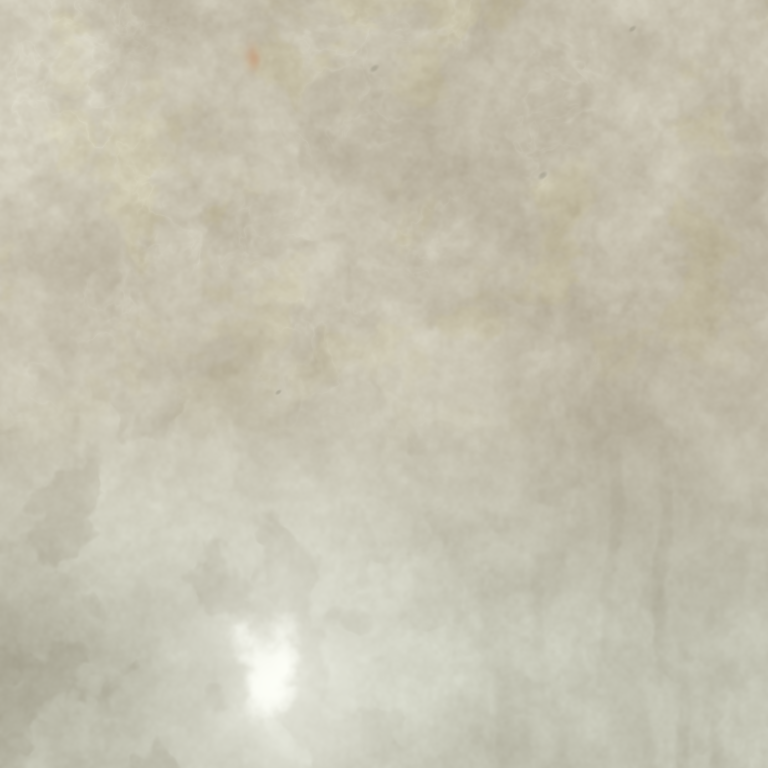
Write a Shadertoy shader that draws this texture.

```glsl
const vec3 SHADOW_STONE = vec3(0.690, 0.666, 0.592);
const vec3 LIGHT_STONE = vec3(0.848, 0.843, 0.782);
const vec3 GLARE_WHITE = vec3(0.990, 0.995, 0.965);
const vec3 RUST = vec3(0.76, 0.60, 0.47);
const vec3 SPECK_GREY = vec3(0.56, 0.55, 0.48);

float hash(vec2 p) {
    vec3 q = fract(vec3(p.xyx) * 0.1031);
    q += dot(q, q.yzx + 33.33);
    return fract((q.x + q.y) * q.z);
}

float valueNoise(vec2 p) {
    vec2 cell = floor(p), f = fract(p);
    vec2 s = f * f * f * (f * (f * 6.0 - 15.0) + 10.0);
    float low = mix(hash(cell), hash(cell + vec2(1, 0)), s.x);
    float high = mix(hash(cell + vec2(0, 1)), hash(cell + vec2(1, 1)), s.x);
    return mix(low, high, s.y);
}

float fbm(vec2 p, int octaves) {
    float sum = 0.0, weight = 0.5, total = 0.0;
    mat2 turn = mat2(0.8, 0.6, -0.6, 0.8) * 2.03;
    for (int i = 0; i < octaves; i++) {
        sum += weight * valueNoise(p + 40.0);
        total += weight;
        weight *= 0.56;
        p = turn * p;
    }
    return sum / total;
}

// Soft elliptical spot, 1 at its centre
float blob(vec2 p, vec2 centre, vec2 radius) {
    vec2 d = (p - centre) / radius;
    return exp(-dot(d, d));
}

// Short bright curls along the middle level of a noise field
float veins(vec2 p, float sharpness) {
    return pow(1.0 - abs(2.0 * fbm(p, 4) - 1.0), sharpness);
}

// Sparse tilted specks, one candidate per cell
float specks(vec2 p, float cells, float share) {
    vec2 q = p * cells, cell = floor(q);
    vec2 centre = 0.3 + 0.4 * vec2(hash(cell + 3.1), hash(cell + 8.7));
    vec2 d = mat2(0.8, -0.6, 0.6, 0.8) * (fract(q) - centre);
    float size = mix(0.04, 0.09, hash(cell + 5.3));
    float present = step(1.0 - share, hash(cell + 17.9));
    return present * smoothstep(1.0, 0.2, length(d / vec2(size * 1.7, size)));
}

void mainImage(out vec4 fragColor, in vec2 fragCoord) {
    vec2 uv = fragCoord / iResolution.xy;
    vec2 warp = vec2(fbm(uv * 9.0, 5), fbm(uv * 9.0 + 19.0, 5)) - 0.5;
    vec2 p = uv + 0.07 * warp;
    float upper = smoothstep(0.35, 0.65, uv.y);

    // Broad light and shade
    float tone = 0.748;
    tone += 0.050 * blob(p, vec2(0.02, 0.78), vec2(0.22, 0.42));
    tone += 0.056 * blob(p, vec2(0.48, 0.12), vec2(0.18, 0.46));
    tone += 0.042 * blob(p, vec2(0.16, 0.31), vec2(0.14, 0.12));
    tone += 0.034 * blob(p, vec2(0.85, 0.00), vec2(0.40, 0.18));
    tone += 0.026 * blob(p, vec2(1.00, 0.85), vec2(0.22, 0.35));
    tone -= 0.036 * blob(p, vec2(0.00, 0.20), vec2(0.13, 0.30));
    tone -= 0.016 * blob(p, vec2(0.68, 0.66), vec2(0.14, 0.14));

    // Cloudy mottling from hand size down to fine scuffs
    tone += 0.100 * (fbm(p * 6.0, 4) - 0.5);
    tone += 0.095 * (fbm(p * 17.0 + 7.0, 4) - 0.5) * mix(0.55, 1.0, upper);
    tone += 0.050 * (fbm(uv * vec2(55.0, 62.0) + 23.0, 3) - 0.5) * mix(0.7, 1.0, upper);

    // Pale crumbly wear, strongest at the upper left
    float wear = smoothstep(0.42, 0.62, fbm(uv * 7.0 + 31.0, 3) + 0.14 * (0.5 - uv.x));
    tone += 0.030 * veins(p * 24.0 + 3.0, 5.0) * wear * mix(0.25, 1.0, upper);

    // Damp patches, mostly low and to the left
    float damp = fbm(p * vec2(10.0, 9.0) + 11.0, 4);
    float dampArea = (1.0 - smoothstep(0.42, 0.58, uv.y)) * mix(1.0, 0.35, smoothstep(0.4, 0.6, uv.x));
    tone -= 0.042 * smoothstep(0.52, 0.62, damp) * dampArea;

    // Faint vertical drips at the lower right
    float drip = valueNoise(vec2(uv.x * 44.0 + 1.5 * warp.x, uv.y * 5.0));
    float dripArea = smoothstep(0.52, 0.72, uv.x) * (1.0 - smoothstep(0.30, 0.50, uv.y));
    tone -= 0.026 * smoothstep(0.58, 0.95, drip) * dripArea;

    // Very fine soft grain
    tone += 0.016 * (valueNoise(uv * vec2(150.0, 120.0)) - 0.5);

    vec3 color = mix(SHADOW_STONE, LIGHT_STONE, clamp((tone - 0.69) / 0.16, -0.2, 1.1));

    // Small warm stains above, cooler grey below
    float ochre = smoothstep(0.56, 0.72, fbm(p * 11.0 + 53.0, 4)) * upper;
    color += ochre * vec3(0.002, 0.000, -0.028);
    color += mix(vec3(-0.010, 0.003, 0.008), vec3(0.006, -0.003, -0.005), smoothstep(0.1, 0.6, uv.y));

    // Ragged reflection with a wide halo
    vec2 g = uv + 0.09 * warp;
    float halo = blob(g, vec2(0.37, 0.12), vec2(0.13, 0.16));
    float core = blob(g, vec2(0.355, 0.135), vec2(0.05, 0.085));
    float ragged = smoothstep(0.25, 0.95, core + 0.6 * (fbm(uv * 26.0, 4) - 0.5));
    color = mix(color, GLARE_WHITE, clamp(0.55 * halo + 0.45 * ragged, 0.0, 1.0));

    // Small blemishes
    color = mix(color, SPECK_GREY, 0.40 * specks(uv, 15.0, 0.025));
    float rust = blob(uv + 0.03 * warp, vec2(0.328, 0.918), vec2(0.009, 0.016));
    color = mix(color, RUST, 0.70 * rust);

    fragColor = vec4(clamp(color, 0.0, 1.0), 1.0);
}
```
